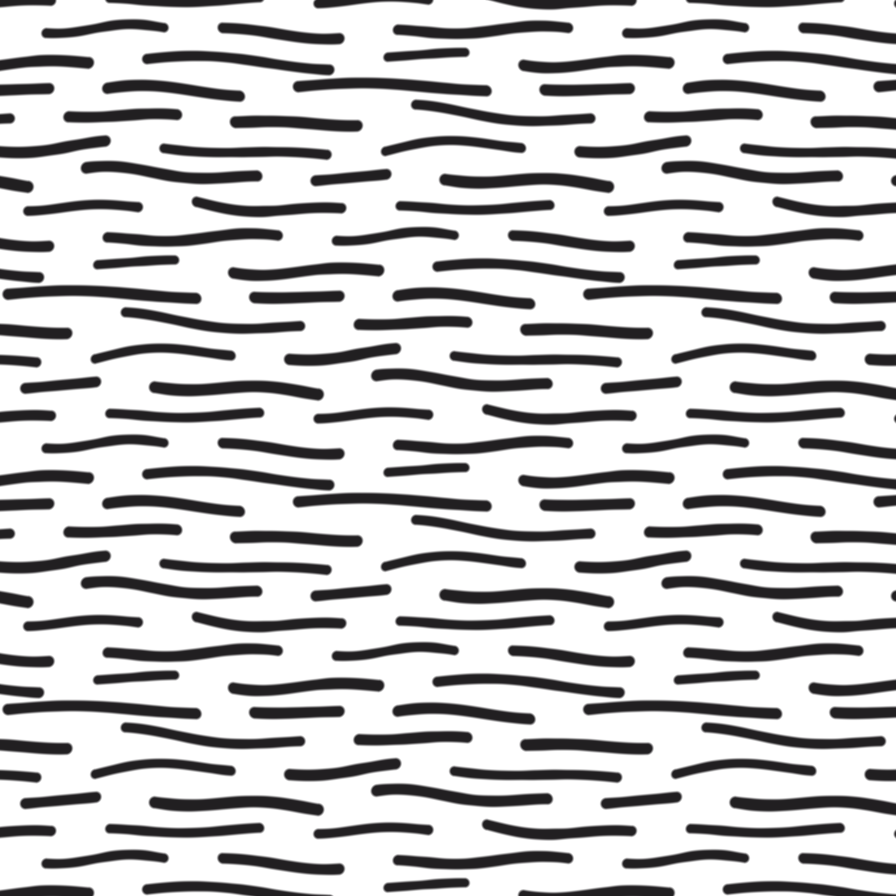
A three.js fragment shader for this pattern:

```glsl
varying vec2 vUv;

const float TAU = 6.2831853;

// Brick-repeated tile of hand-drawn strokes
const float ROWS = 7.0;
const float COLUMNS = 3.0;
const float ROW_HEIGHT = 0.0331;
const float PITCH = 0.216;
const float END_INSET = 0.033;

const float EDGE = 0.0019;
const vec3 PAPER = vec3(1.0);
const vec3 INK = vec3(0.13, 0.12, 0.13);

float hash(vec2 p, float seed) {
  vec3 q = fract(vec3(p.xyx + seed * 1.37) * vec3(0.1031, 0.1130, 0.0973));
  q += dot(q, q.yzx + 33.33);
  return fract((q.x + q.y) * q.z);
}

float signedHash(vec2 p, float seed) {
  return hash(p, seed) * 2.0 - 1.0;
}

float smoothNoise(float x, vec2 id) {
  float i = floor(x);
  float f = x - i;
  f = f * f * (3.0 - 2.0 * f);
  return mix(signedHash(id, i + 20.0), signedHash(id, i + 21.0), f);
}

// Uneven boundary between neighbouring strokes in a row
float boundary(float column, float row) {
  vec2 id = vec2(mod(column, COLUMNS), row);
  return (column + 0.22 * signedHash(id, 1.0)) * PITCH;
}

// Signed distance to a gently waved, round-ended stroke
float stroke(vec2 p, float left, float right, vec2 id) {
  float span = right - left;
  float x = clamp(p.x, left, right);
  float t = (x - left) / span;

  float bend = 0.0055 * smoothstep(0.06, 0.19, span);
  float tilt = 0.008 * (hash(id, 3.0) - 0.5);
  float waves = mix(0.65, 1.0, hash(id, 4.0));
  float angle = TAU * (t * waves + hash(id, 5.0));
  float y = 0.004 * signedHash(id, 2.0)
          + tilt * (2.0 * t - 1.0) + bend * sin(angle);
  float slope = (2.0 * tilt + bend * TAU * waves * cos(angle)) / span;

  // Brush width varies between strokes and slightly along each one
  float radius = 0.0058 + 0.0008 * signedHash(id, 6.0)
               + 0.0003 * smoothNoise(t * span * 55.0, id);
  vec2 away = vec2(p.x - x, (p.y - y) * inversesqrt(1.0 + slope * slope));
  return length(away) - radius;
}

// Nearest stroke belonging to one row
float strokeRow(vec2 p, float rowIndex) {
  float block = floor(rowIndex / ROWS);
  float row = rowIndex - block * ROWS;
  float x = p.x - block * 0.5 * COLUMNS * PITCH - fract(row * 0.382) * PITCH;
  float y = p.y - (rowIndex + 0.5) * ROW_HEIGHT;
  float column = floor(x / PITCH);
  float nearest = 1.0;

  for (int i = -1; i <= 1; i++) {
    float c = column + float(i);
    float left = boundary(c, row) + END_INSET;
    float right = boundary(c + 1.0, row) - END_INSET;
    vec2 id = vec2(mod(c, COLUMNS), row);
    nearest = min(nearest, stroke(vec2(x, y), left, right, id));
  }
  return nearest;
}

void main() {
  // Shared drift loosens the horizontal rows
  vec2 p = vUv + vec2(0.07, 0.01);
  p.y += 0.004 * sin(2.0 * TAU * p.x / (COLUMNS * PITCH));

  float baseRow = floor(p.y / ROW_HEIGHT);
  float nearest = 1.0;
  for (int j = -1; j <= 1; j++) {
    nearest = min(nearest, strokeRow(p, baseRow + float(j)));
  }

  float ink = 1.0 - smoothstep(-EDGE, EDGE, nearest);
  gl_FragColor = vec4(mix(PAPER, INK, ink), 1.0);
}
```
